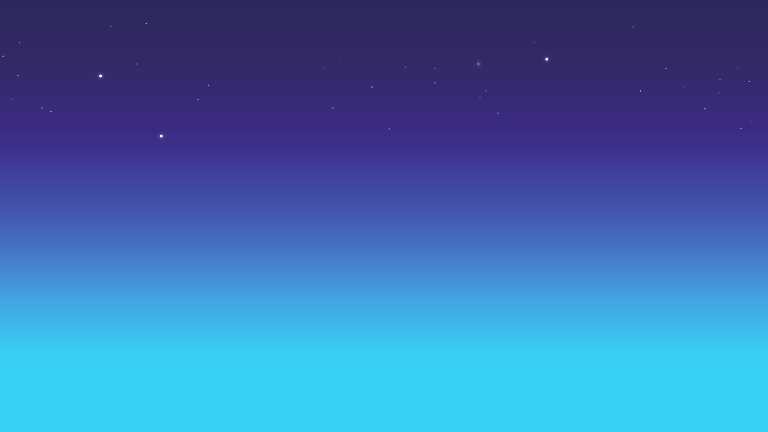
Write a Shadertoy shader that draws this background.

```glsl
// A clear dusk sky: dark indigo above, violet and blue between, bright cyan below.
// Colour stops are blended by height; small hashed stars fill the upper sky,
// and a few brighter ones with a soft halo sit at fixed places.

const int STOP_COUNT = 9;
const float STOP_HEIGHT[STOP_COUNT] = float[](
    0.14, 0.19, 0.31, 0.40, 0.50, 0.65, 0.70, 0.86, 1.00);
const vec3 STOP_COLOR[STOP_COUNT] = vec3[](
    vec3(0.22, 0.82, 0.96), vec3(0.23, 0.80, 0.95), vec3(0.26, 0.64, 0.88),
    vec3(0.27, 0.49, 0.80), vec3(0.265, 0.35, 0.69), vec3(0.24, 0.195, 0.56),
    vec3(0.23, 0.165, 0.51), vec3(0.20, 0.16, 0.40), vec3(0.18, 0.16, 0.36));

const int BRIGHT_COUNT = 4;
const vec3 BRIGHT_STAR[BRIGHT_COUNT] = vec3[](   // x, y, strength
    vec3(0.131, 0.824, 1.0), vec3(0.210, 0.685, 1.0),
    vec3(0.712, 0.863, 1.0), vec3(0.623, 0.852, 0.6));
const vec3 STAR_COLOR = vec3(0.94, 0.94, 1.0);
const float BRIGHT_RADIUS = 0.0034;
const float HALO_RADIUS = 0.006;
const float HALO_STRENGTH = 0.22;

const int FAINT_COUNT = 34;
const float FAINT_RADIUS = 0.0014;
const float FAINT_BOTTOM = 0.70;
const float FAINT_TOP = 0.95;

float hash(float n) {
    return fract(sin(n * 127.1 + 11.7) * 43758.5453);
}

vec3 skyColor(float height) {
    vec3 color = STOP_COLOR[0];
    for (int i = 1; i < STOP_COUNT; i++) {
        float blend = (height - STOP_HEIGHT[i - 1]) / (STOP_HEIGHT[i] - STOP_HEIGHT[i - 1]);
        color = mix(color, STOP_COLOR[i], clamp(blend, 0.0, 1.0));
    }
    return color;
}

// Disc with an edge one pixel wide
float disc(float dist, float radius, float pixel) {
    return 1.0 - smoothstep(radius - 0.5 * pixel, radius + 0.5 * pixel, dist);
}

float faintStars(vec2 p, float aspect, float pixel) {
    float light = 0.0;
    for (int i = 0; i < FAINT_COUNT; i++) {
        float seed = float(i);
        vec2 center = vec2(aspect * hash(seed),
                           mix(FAINT_BOTTOM, FAINT_TOP, hash(seed + 50.3)));
        float strength = mix(0.15, 0.8, hash(seed + 91.6));
        light = max(light, strength * disc(length(p - center), FAINT_RADIUS, pixel));
    }
    return light;
}

float brightStars(vec2 p, float aspect, float pixel) {
    float light = 0.0;
    for (int i = 0; i < BRIGHT_COUNT; i++) {
        vec3 star = BRIGHT_STAR[i];
        float dist = length(p - vec2(aspect * star.x, star.y));
        float halo = HALO_STRENGTH * exp(-dist * dist / (HALO_RADIUS * HALO_RADIUS));
        float core = disc(dist, BRIGHT_RADIUS * star.z, pixel);
        light = max(light, star.z * max(core, halo));
    }
    return light;
}

void mainImage(out vec4 fragColor, in vec2 fragCoord) {
    // Lengths are in canvas heights
    vec2 p = fragCoord / iResolution.y;
    float aspect = iResolution.x / iResolution.y;
    float pixel = 1.0 / iResolution.y;

    vec3 color = skyColor(p.y);
    float light = max(faintStars(p, aspect, pixel), brightStars(p, aspect, pixel));
    color = mix(color, STAR_COLOR, light);
    fragColor = vec4(color, 1.0);
}
```
